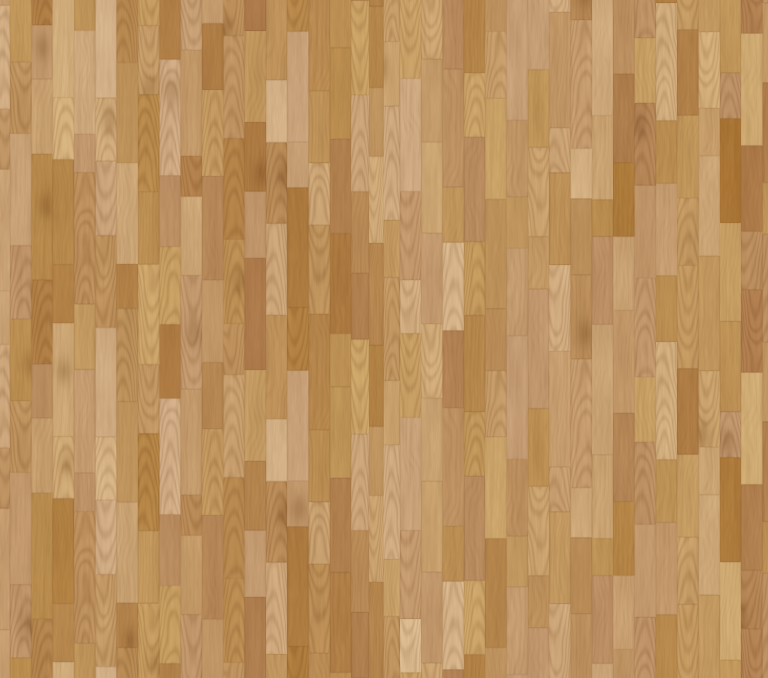
Write a Shadertoy shader that draws this texture.

```glsl
// Strip parquet: narrow upright columns of staggered wooden staves.
// Each column is cut at jittered heights that recur every half canvas;
// each stave gets its own tone, streaks, growth rings and rare knots.

#define STRIP_WIDTH 0.02777   // column width, share of the canvas width
#define STRIP_START 0.0130    // first full seam between columns
#define SQUEEZE 0.72          // columns gained by narrower strips mid-canvas
#define TILES_DOWN 2.0        // vertical repeats of the layout
#define STAVES 4.0            // staves per column in one repeat
#define STAVE_LENGTH 4.0      // mean stave length in column widths
#define JITTER 0.62           // variation of the cuts
#define MEAN_WOOD vec3(0.748, 0.582, 0.382)
#define TONE_RANGE vec3(0.085, 0.118, 0.135)
#define SEAM_DARKNESS 0.10
#define AA 2                  // samples per pixel side

vec3 hash3(vec2 p) {
    vec3 q = fract(vec3(p.xyx) * vec3(0.1031, 0.1030, 0.0973));
    q += dot(q, q.yxz + 33.33);
    return fract((q.xxy + q.yzz) * q.zyx);
}

float noise(vec2 p) {
    vec2 i = floor(p), f = fract(p);
    f = f * f * (3.0 - 2.0 * f);
    vec2 e = vec2(0.0, 1.0);
    return mix(mix(hash3(i).x, hash3(i + e.yx).x, f.x),
               mix(hash3(i + e.xy).x, hash3(i + e.yy).x, f.x), f.y);
}

// Height of cut number i in a column, in mean stave lengths
float cut(float column, float i) {
    return i + JITTER * (hash3(vec2(column + 7.0, mod(i, STAVES) + 91.0)).y - 0.5);
}

// Signed darkening by streaks and rings; p is in column widths
float grain(vec2 p, vec3 trait, vec2 seed) {
    float streak = noise(vec2(p.x * 9.0, p.y * 0.45) + seed) - 0.5;
    float fleck = noise(vec2(p.x * 22.0, p.y * 2.2) + seed.yx) - 0.5;
    float wobble = noise(vec2(p.x * 1.6, p.y * 0.7) + seed);
    float d = 0.055 * streak + 0.045 * fleck;

    // Arched rings on some staves, straight ones on the others
    float arched = step(0.68, trait.x);
    float off = p.x - 0.5 * (trait.y - 0.5);
    float flip = trait.z < 0.5 ? -1.0 : 1.0;
    float arch = 0.9 * flip * p.y + 6.0 * off * off + 1.3 * wobble;
    float straight = p.x * (3.0 + 3.0 * trait.y) + 2.2 * wobble + 0.12 * p.y;
    float ring = 0.5 + 0.5 * sin(6.2832 * mix(straight, arch, arched));
    float strength = mix(0.045 * trait.z, 0.10, arched);
    return d + strength * (ring * ring - 0.375);
}

vec3 floorColor(vec2 uv) {
    // Column, with slightly narrower strips around the middle
    float across = (uv.x - STRIP_START) / STRIP_WIDTH
                 + SQUEEZE * smoothstep(0.462, 0.521, uv.x);
    float column = floor(across);
    float fx = across - column;

    // Stave within the column
    float down = (1.0 - uv.y) * TILES_DOWN * STAVES
               + column * 0.41 + 0.5 * hash3(vec2(column + 3.0, 17.0)).x;
    float i = floor(down);
    if (down < cut(column, i)) i -= 1.0;
    else if (down >= cut(column, i + 1.0)) i += 1.0;
    float top = cut(column, i), bottom = cut(column, i + 1.0);

    vec2 id = vec2(column + 11.0, mod(i, STAVES) + 5.0);
    vec3 a = hash3(id * 1.7 + 2.3);
    vec3 b = hash3(id * 2.9 + 41.0);
    vec3 single = hash3(vec2(column + 60.0, i + 130.0));
    vec2 seed = floor(a.yz * 300.0) + 20.0;
    vec2 p = vec2(fx - 0.5, (down - top) * STAVE_LENGTH);

    // Tone of the stave, partly different in each repeat
    float tone = a.x + b.x - 1.0 + 0.45 * (single.x - 0.5);
    vec3 color = MEAN_WOOD + TONE_RANGE * tone;
    color += vec3(0.004, 0.006, 0.045) * (2.0 * b.y - 1.0);

    // Slow stain along the stave
    float stain = noise(vec2(p.x * 1.8, p.y * 0.5) + seed + 9.0) - 0.5;
    float dark = grain(p, vec3(b.z, a.y, a.z), seed) + 0.05 * stain;

    // Soft knot on a few staves
    vec2 k = (p - vec2(a.y - 0.5, 1.0 + 2.0 * a.z)) * vec2(2.6, 1.5);
    dark += 0.15 * step(0.93, single.y) * exp(-dot(k, k));

    // Faint joints
    float side = min(fx, 1.0 - fx);
    float end = min(down - top, bottom - down) * STAVE_LENGTH;
    float joint = 1.0 - smoothstep(0.0, 0.07, min(side, end));
    dark += SEAM_DARKNESS * joint * (0.4 + 0.6 * single.z);
    return color * (1.0 - dark * vec3(0.75, 1.0, 1.35));
}

void mainImage(out vec4 fragColor, in vec2 fragCoord) {
    vec3 sum = vec3(0.0);
    for (int y = 0; y < AA; y++)
        for (int x = 0; x < AA; x++) {
            vec2 shift = (vec2(x, y) + 0.5) / float(AA) - 0.5;
            sum += floorColor((fragCoord + shift) / iResolution.xy);
        }
    fragColor = vec4(sum / float(AA * AA), 1.0);
}
```
